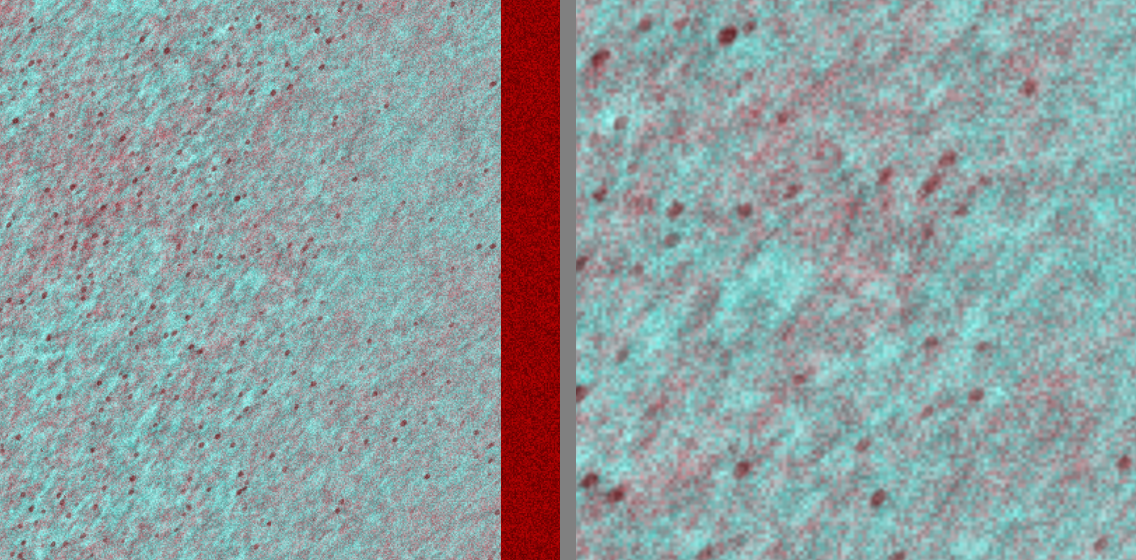
Left: the whole. Right: its middle third, enlarged.
Write a WebGL 1 fragment shader that draws this texture.

```glsl
precision highp float;
// Draws a rough blue-grey surface with slanted cyan streaks and red pits, beside a grainy red strip.
uniform vec2 u_resolution;

const vec3 STONE = vec3(0.572, 0.655, 0.660);
const vec3 GLINT = vec3(0.54, 0.86, 0.84);
const vec3 PIT = vec3(0.50, 0.20, 0.22);
const vec3 STRIP = vec3(0.555, 0.006, 0.008);
const vec3 TINT_AXIS = vec3(-0.8, 1.0, 0.85); // from pink to cyan
const float STRIP_EDGE = 0.8945;
const float SLANT = 0.84;       // streak direction in radians
const float GRAIN_FREQ = 400.0;
const float PIT_FREQ = 46.0;
const float GRAIN_LIGHT = 0.17;
const float GRAIN_TINT = 0.20;
const float STRIP_GRAIN = 0.32;

float hash(vec2 p) {
  vec3 q = fract(vec3(p.xyx) * 0.1031);
  q += dot(q, q.yzx + 33.33);
  return fract((q.x + q.y) * q.z);
}

// Value noise, from 0 to 1
float noise(vec2 p) {
  vec2 i = floor(p);
  vec2 f = fract(p);
  f = f * f * (3.0 - 2.0 * f);
  float low = mix(hash(i), hash(i + vec2(1.0, 0.0)), f.x);
  float high = mix(hash(i + vec2(0.0, 1.0)), hash(i + 1.0), f.x);
  return mix(low, high, f.y);
}

// Noise centred on zero
float wave(vec2 p) {
  return noise(p) - 0.5;
}

vec2 slanted(vec2 p) {
  float c = cos(SLANT);
  float s = sin(SLANT);
  return vec2(c * p.x + s * p.y, c * p.y - s * p.x);
}

// Scattered pits: x is the dark hollow, y the lit lip on its left
vec2 pits(vec2 uv, float density) {
  vec2 p = uv * PIT_FREQ;
  vec2 cell = floor(p);
  vec2 cover = vec2(0.0);
  for (int j = -1; j <= 1; j++) {
    for (int i = -1; i <= 1; i++) {
      vec2 id = cell + vec2(float(i), float(j));
      vec2 centre = id + vec2(hash(id + 11.3), hash(id + 47.9));
      float present = step(hash(id + 83.1), density);
      float pick = hash(id + 29.7);
      float radius = mix(0.13, 0.27, pick);
      float depth = present * mix(0.3, 0.95, pick);
      vec2 stretch = vec2(0.8, 1.1);
      float hollow = length(slanted(p - centre) * stretch);
      float lip = length(slanted(p - centre + vec2(0.30, -0.10)) * stretch);
      hollow += 0.12 * wave(p * 5.0);
      cover.x = max(cover.x, depth * (1.0 - smoothstep(radius * 0.35, radius * 1.3, hollow)));
      cover.y = max(cover.y, depth * (1.0 - smoothstep(0.0, radius * 1.4, lip)));
    }
  }
  return cover;
}

vec3 surface(vec2 uv) {
  vec2 q = slanted(uv);
  float patches = wave(q * vec2(3.0, 6.0) + 7.0);
  float smoothSide = smoothstep(0.35, 0.85, uv.x + 0.4 * patches);
  float rough = mix(1.0, 0.6, smoothSide);

  // Relief at three scales, all drawn out along the slant
  float broad = wave(q * vec2(11.0, 24.0) + 31.0);
  float streak = noise(q * vec2(38.0, 95.0) + 53.0);
  float fine = wave(q * vec2(90.0, 165.0) + 17.0);
  float relief = wave(q * vec2(55.0, 120.0) + 71.0);

  // Fine grain, separate for brightness and hue
  float grainLight = wave(uv * GRAIN_FREQ);
  float grainTint = wave(uv * GRAIN_FREQ + 519.0);

  float tint = 0.09 * patches + 0.08 * broad - 0.012 * smoothSide
    + rough * (0.13 * (streak - 0.5) + 0.15 * fine) + GRAIN_TINT * grainTint;
  float light = GRAIN_LIGHT * grainLight + rough * (0.13 * relief + 0.09 * fine);
  vec3 color = STONE + TINT_AXIS * tint + light;

  // Long faint creases
  float crease = 1.0 - smoothstep(0.0, 0.05, abs(wave(q * vec2(9.0, 20.0) + 91.0)));
  color -= 0.06 * crease * smoothstep(0.45, 0.8, noise(uv * 13.0 + 5.0));

  // Bright streaks, then pits with lit lips
  float glint = smoothstep(0.70, 0.98, streak + 0.25 * broad + 0.2 * patches);
  color = mix(color, GLINT + light, 0.55 * rough * glint);
  float density = mix(0.38, 0.10, smoothSide) * (0.4 + 1.2 * noise(uv * 9.0 + 23.0));
  vec2 pit = pits(uv, density);
  color = mix(color, GLINT + light, 0.4 * pit.y);
  return mix(color, PIT + light, 0.85 * pit.x);
}

vec3 redStrip(vec2 uv) {
  float grain = wave(uv * GRAIN_FREQ + 211.0);
  float blotch = wave(uv * vec2(60.0, 110.0) + 37.0);
  return STRIP + vec3(STRIP_GRAIN * grain + 0.06 * blotch, 0.015 * grain, 0.015 * grain);
}

void main() {
  vec2 uv = gl_FragCoord.xy / u_resolution;
  float halfPixel = 0.5 / u_resolution.x;
  float strip = smoothstep(STRIP_EDGE - halfPixel, STRIP_EDGE + halfPixel, uv.x);
  vec3 color = mix(surface(uv), redStrip(uv), strip);
  gl_FragColor = vec4(clamp(color, 0.0, 1.0), 1.0);
}
```
